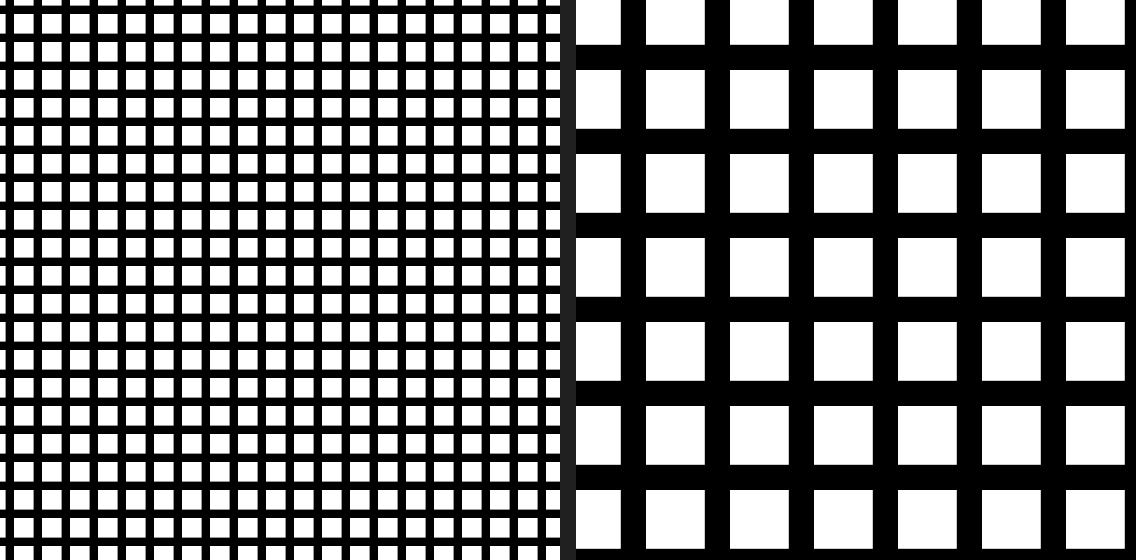
Left: the whole. Right: its middle third, enlarged.
Reproduce this pattern procedurally as a three.js fragment shader.

```glsl
varying vec2 vUv;

const float REPEATS = 20.0;                   // cells across and up
const float LINE_WIDTH = 0.3;                 // share of one cell
const vec2 LINE_CENTER = vec2(0.35, 0.65);    // position within a cell
const vec3 LINE_COLOR = vec3(0.0);
const vec3 SQUARE_COLOR = vec3(1.0);

// Coverage of the vertical (x) and horizontal (y) lines
vec2 lineCoverage(vec2 cellPos) {
  vec2 pixelSize = max(fwidth(cellPos), vec2(1e-5));
  vec2 distToCenter = abs(fract(cellPos - LINE_CENTER + 0.5) - 0.5);
  return clamp((0.5 * LINE_WIDTH - distToCenter) / pixelSize + 0.5, 0.0, 1.0);
}

void main() {
  vec2 lines = lineCoverage(vUv * REPEATS);

  // Squares remain where neither line covers
  float square = (1.0 - lines.x) * (1.0 - lines.y);
  gl_FragColor = vec4(mix(LINE_COLOR, SQUARE_COLOR, square), 1.0);
}
```
